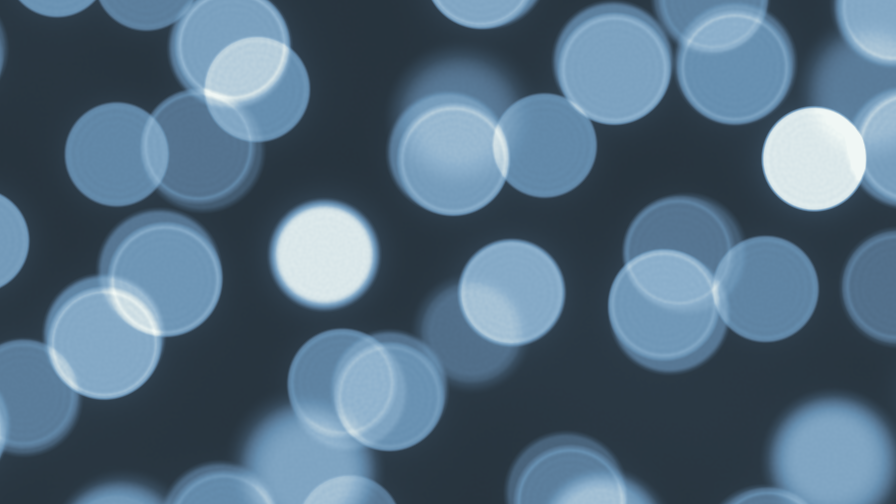
Reproduce this background procedurally as a Shadertoy shader.

```glsl
// Defocused blue-grey lights on a dark ground: overlapping discs with soft halos.
// One disc is jittered inside each grid cell; light levels add in quadrature
// and the total is mapped through a colour ramp, with faint grain on top.

#define CELL 0.24          // grid spacing, in canvas heights
#define RADIUS 0.108       // mean disc radius
#define RADIUS_VARY 0.10   // relative spread of radii
#define EMPTY 0.13         // share of cells without a light
#define HOT 0.955          // rank above which a light is nearly white
#define EDGE 0.005         // edge softness of a crisp disc
#define BLUR 0.045         // extra softness of the blurriest discs
#define HALO_SHIFT 0.036   // offset of the halo behind a disc
#define RIM 0.09           // brightness of the thin inner rim
#define GRAIN 0.012        // strength of the fine grain
#define SEED 0.31          // shifts the sequence of light levels

vec2 hash2(vec2 p) {
    vec3 q = fract(vec3(p.xyx) * vec3(0.1031, 0.1030, 0.0973));
    q += dot(q, q.yzx + 33.33);
    return fract((q.xx + q.yz) * q.zy);
}

float cornerSlope(vec2 corner, vec2 offset) {
    float angle = 6.2832 * hash2(corner + 91.0).x;
    return dot(vec2(cos(angle), sin(angle)), offset);
}

float gradientNoise(vec2 p) {
    vec2 i = floor(p), f = p - i;
    vec2 u = f * f * f * (f * (f * 6.0 - 15.0) + 10.0);
    vec2 e = vec2(1.0, 0.0);
    float low = mix(cornerSlope(i, f), cornerSlope(i + e, f - e), u.x);
    float high = mix(cornerSlope(i + e.yx, f - e.yx), cornerSlope(i + 1.0, f - 1.0), u.x);
    return mix(low, high, u.y);
}

float discMask(float dist, float softness) {
    return 1.0 - smoothstep(-softness, softness, dist);
}

// Light level of the disc that lives in one cell
float lightDisc(vec2 p, vec2 cell, float pixel) {
    // An even sequence keeps bright, dim and empty cells well mixed
    float rank = fract(dot(cell, vec2(0.7549, 0.5698)) + SEED);
    if (rank < EMPTY) return 0.0;
    float level = mix(0.37, 0.73, (rank - EMPTY) / (1.0 - EMPTY));
    if (rank > HOT) level = 0.93;

    vec2 look = hash2(cell + 37.0);
    vec2 shift = hash2(cell + 71.0) - 0.5;
    vec2 q = p - (cell + hash2(cell + 11.0)) * CELL;
    float radius = RADIUS * (1.0 + RADIUS_VARY * (look.y - 0.5));
    float dist = length(q) - radius;
    float blurry = smoothstep(0.7, 1.0, look.x);
    float softness = max(EDGE + BLUR * blurry, pixel);

    // Halo: a wider, dimmer disc a little off centre
    float haloDist = length(q - shift * HALO_SHIFT) - radius * 1.08;
    float hasHalo = step(0.35, look.y);
    float lit = 0.72 * level * hasHalo * discMask(haloDist, softness + 0.005);

    // Core: thin rim and faint concentric rings on the crisp discs
    float rimOffset = (dist + 0.009) / 0.004;
    float detail = RIM * exp(-rimOffset * rimOffset) * look.y;
    detail += 0.008 * sin(dist * 430.0) * smoothstep(-0.08, 0.0, dist);
    float core = level + detail * (1.0 - blurry);
    lit = mix(lit, core, discMask(dist, softness));

    // Weak glow spilling onto the ground
    float glow = 0.16 * level * exp(-max(dist, 0.0) / 0.035);
    return max(lit, glow * (1.0 - smoothstep(0.07, 0.12, dist)));
}

vec3 ramp(float t) {
    vec3 c = vec3(0.145, 0.19, 0.225);
    c = mix(c, vec3(0.22, 0.30, 0.37), clamp(t / 0.22, 0.0, 1.0));
    c = mix(c, vec3(0.33, 0.45, 0.56), clamp((t - 0.22) / 0.18, 0.0, 1.0));
    c = mix(c, vec3(0.40, 0.56, 0.69), clamp((t - 0.40) / 0.14, 0.0, 1.0));
    c = mix(c, vec3(0.55, 0.69, 0.80), clamp((t - 0.54) / 0.18, 0.0, 1.0));
    c = mix(c, vec3(0.82, 0.88, 0.90), clamp((t - 0.72) / 0.18, 0.0, 1.0));
    return mix(c, vec3(0.94, 0.97, 0.96), clamp((t - 0.90) / 0.10, 0.0, 1.0));
}

void mainImage(out vec4 fragColor, in vec2 fragCoord) {
    vec2 p = fragCoord / iResolution.y;
    float pixel = 1.0 / iResolution.y;
    vec2 home = floor(p / CELL);

    // Gather the discs of the neighbouring cells
    float energy = 0.0;
    for (int y = -1; y <= 1; y++) {
        for (int x = -1; x <= 1; x++) {
            float lit = lightDisc(p, home + vec2(x, y), pixel);
            energy += lit * lit;
        }
    }

    // Uneven ground light and fine grain
    float ground = 0.035 + 0.05 * gradientNoise(p * 2.3 + 5.0);
    float light = sqrt(energy + ground * ground);
    light += GRAIN * gradientNoise(p * 130.0) * (0.4 + light);
    fragColor = vec4(ramp(light), 1.0);
}
```
